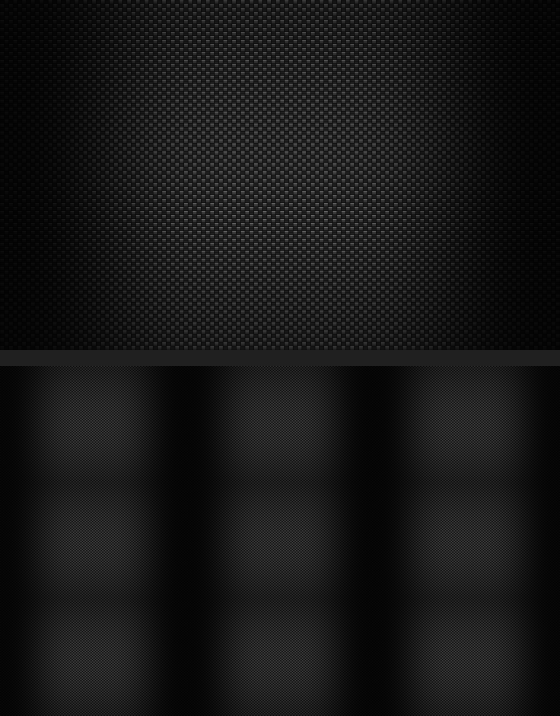
Top, the tile; bottom, the same tile 3 across and 3 down.
Write a Shadertoy shader that draws this pattern.

```glsl
// Dark carbon-fibre basket weave: raised and sunken blocks under a soft central light.
#define REPEATS vec2(64.0, 44.0)  // weave repeats across and down
#define GAP 0.06                  // half gap between blocks, in cells
#define SOFT 0.05                 // edge softness, in cells
#define RAISED 0.25               // grey of raised blocks
#define SUNKEN 0.125              // grey of sunken blocks
#define GROOVE 0.02               // grey of the gaps
#define HIGHLIGHT 0.17            // extra light on the upper edge
#define AMBIENT 0.13              // light left at the sides
#define EDGE_LIGHT 0.58           // light left at top and bottom centre
#define SAMPLES 4                 // antialiasing samples per axis

const float TAU = 6.2831853;

// Signed distance to an axis-aligned box
float boxDistance(vec2 p, vec2 halfSize) {
    vec2 d = abs(p) - halfSize;
    return length(max(d, 0.0)) + min(max(d.x, d.y), 0.0);
}

// Grey of the unlit weave; each repeat is a 2 x 2 checker of blocks
float weave(vec2 uv) {
    vec2 grid = uv * REPEATS * 2.0;
    vec2 cell = floor(grid);
    vec2 local = fract(grid);
    float raised = 1.0 - mod(cell.x + cell.y, 2.0);

    float edge = boxDistance(local - 0.5, vec2(0.5 - GAP));
    float block = 1.0 - smoothstep(-SOFT, SOFT, edge);

    // Raised blocks shade downwards and catch light on their upper lip
    float lip = smoothstep(0.66, 0.76, local.y);
    float top = RAISED * mix(0.8, 1.1, local.y) + HIGHLIGHT * lip;

    // Sunken blocks carry faint threads above and below the middle
    float thread = 0.5 - 0.5 * cos(TAU * local.y * 2.0);
    float under = SUNKEN * mix(0.65, 1.2, thread);

    return mix(GROOVE, mix(under, top, raised), block);
}

// Broad light built from whole cosine waves, so it wraps on both axes
float lighting(vec2 uv) {
    vec2 wave = 0.5 - 0.5 * cos(TAU * uv);
    float across = smoothstep(0.0, 1.0, pow(wave.x, 0.7));
    float down = mix(EDGE_LIGHT, 1.0, sqrt(wave.y + 0.02) / sqrt(1.02));
    return mix(AMBIENT, 1.0, across * down);
}

void mainImage(out vec4 fragColor, in vec2 fragCoord) {
    float grey = 0.0;
    for (int j = 0; j < SAMPLES; j++) {
        for (int i = 0; i < SAMPLES; i++) {
            vec2 offset = (vec2(i, j) + 0.5) / float(SAMPLES) - 0.5;
            grey += weave((fragCoord + offset) / iResolution.xy);
        }
    }
    grey /= float(SAMPLES * SAMPLES);
    fragColor = vec4(vec3(grey * lighting(fragCoord / iResolution.xy)), 1.0);
}
```
